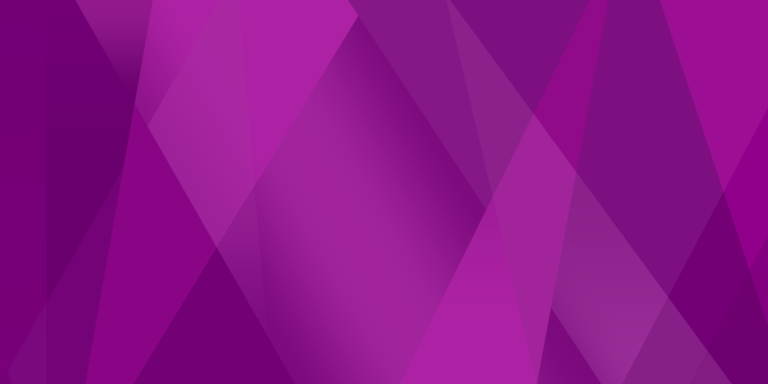
This background is drawn by a Shadertoy shader. Its source:

```glsl
// Overlapping translucent shards in purple and magenta.
// Each straight edge is stored as its x at the top and at the bottom of the
// canvas; shards are products of edge masks, painted over diagonal glows.

// Edges, left to right: x at the top, x at the bottom (canvas width = 1)
const vec2 POST       = vec2(0.059, 0.061);
const vec2 BAND_LEFT  = vec2(0.098, 0.384);
const vec2 PANEL_LEFT = vec2(0.199, 0.111);
const vec2 FAR_SLOPE  = vec2(0.286, 0.000);
const vec2 SLIVER     = vec2(0.310, 0.354);
const vec2 PANEL_RIGHT= vec2(0.479, 0.174);
const vec2 BAND_RIGHT = vec2(0.453, 0.783);
const vec2 VEIL_LEFT  = vec2(0.581, 0.699);
const vec2 VEIL_RIGHT = vec2(0.586, 0.953);
const vec2 BEAM_LEFT  = vec2(0.768, 0.521);
const vec2 BEAM_RIGHT = vec2(0.792, 0.699);
const vec2 CORNER     = vec2(0.859, 1.025);
const vec2 FOOT       = vec2(1.074, 0.810);
const vec2 FOOT_INNER = vec2(1.160, 0.898);
const vec2 NOTCH      = vec2(-0.160, 0.016);

const vec3 PLUM    = vec3(0.45, 0.00, 0.46);
const vec3 DEEP    = vec3(0.415, 0.00, 0.43);
const vec3 VIOLET  = vec3(0.49, 0.06, 0.50);
const vec3 MAUVE   = vec3(0.55, 0.13, 0.55);
const vec3 MAGENTA = vec3(0.54, 0.02, 0.52);
const vec3 ORCHID  = vec3(0.63, 0.14, 0.61);
const vec3 BRIGHT  = vec3(0.68, 0.135, 0.645);

// Signed horizontal distance from an edge, positive to its right
float across(vec2 p, vec2 edge) {
    return p.x - mix(edge.y, edge.x, p.y);
}

float rightOf(vec2 p, vec2 edge) {
    float soft = 1.0 / iResolution.x;
    return smoothstep(-soft, soft, across(p, edge));
}

float leftOf(vec2 p, vec2 edge) {
    return 1.0 - rightOf(p, edge);
}

float between(vec2 p, vec2 a, vec2 b) {
    return rightOf(p, a) * leftOf(p, b);
}

// Left side: dark ground and the magenta panel
vec3 leftShards(vec2 p) {
    vec3 col = mix(vec3(0.47, 0.0, 0.47), PLUM, p.y);
    vec3 shade = mix(DEEP, PLUM, smoothstep(0.6, 1.0, p.y));
    col = mix(col, shade, rightOf(p, POST));
    col = mix(col, vec3(0.455, 0.01, 0.465), rightOf(p, FAR_SLOPE));
    col += 0.025 * between(p, FAR_SLOPE, POST) * rightOf(p, NOTCH);
    col = mix(col, MAGENTA, between(p, PANEL_LEFT, PANEL_RIGHT));
    return mix(col, PLUM, rightOf(p, PANEL_RIGHT));
}

// Diagonal band: bright along its middle, dark at both rims
vec3 centralBand(vec2 p) {
    float u = across(p, BAND_LEFT);
    float glow = smoothstep(-0.01, 0.16, u) * (1.0 - smoothstep(0.21, 0.39, u));
    vec3 col = mix(vec3(0.485, 0.04, 0.49), ORCHID, glow);

    // Lighter strip crossing the upper left part
    vec3 strip = mix(vec3(0.54, 0.07, 0.53), BRIGHT, smoothstep(-0.03, 0.14, u));
    strip = mix(strip, vec3(0.655, 0.165, 0.63), 0.6 * between(p, FAR_SLOPE, SLIVER));
    vec3 tip = mix(DEEP, vec3(0.57, 0.10, 0.55), smoothstep(0.72, 1.0, p.y));
    strip = mix(strip, tip, leftOf(p, PANEL_LEFT));
    col = mix(col, strip, leftOf(p, PANEL_RIGHT));

    // Thin sliver below the crossing
    vec3 sliver = mix(vec3(0.49, 0.05, 0.50), vec3(0.58, 0.12, 0.57),
                      smoothstep(0.12, 0.5, p.y));
    return mix(col, sliver, between(p, PANEL_RIGHT, SLIVER));
}

// Veil right of the band, crossed by the bright beam
vec3 rightShards(vec2 p, vec3 col) {
    float u = across(p, BAND_LEFT);
    float low = 1.0 - smoothstep(0.0, 0.5, p.y);
    vec3 veil = mix(vec3(0.52, 0.09, 0.525), MAUVE, rightOf(p, VEIL_LEFT));
    veil += 0.05 * low * smoothstep(0.36, 0.47, u);
    veil = mix(veil, VIOLET, 0.5 * low * (1.0 - smoothstep(0.36, 0.43, u)));
    col = mix(col, veil, rightOf(p, BAND_RIGHT));
    col = mix(col, VIOLET, rightOf(p, VEIL_RIGHT));

    // Beam: saturated at the top, glowing where it meets the veil
    vec3 beam = mix(BRIGHT, vec3(0.61, 0.10, 0.585), smoothstep(0.1, 0.65, p.y));
    beam = mix(beam, vec3(0.63, 0.14, 0.605), rightOf(p, VEIL_LEFT));
    beam = mix(beam, vec3(0.565, 0.04, 0.54), rightOf(p, VEIL_RIGHT));
    return mix(col, beam, between(p, BEAM_LEFT, BEAM_RIGHT));
}

// Dark foot and bright triangle at the right border
vec3 cornerShards(vec2 p, vec3 col) {
    vec3 foot = mix(vec3(0.53, 0.12, 0.535), PLUM, rightOf(p, VEIL_RIGHT));
    foot = mix(foot, foot - vec3(0.02, 0.01, 0.02), rightOf(p, FOOT_INNER));
    col = mix(col, foot, rightOf(p, FOOT));
    vec3 corner = mix(vec3(0.61, 0.055, 0.575), vec3(0.57, 0.0, 0.545), rightOf(p, FOOT));
    corner = mix(corner, vec3(0.51, 0.0, 0.50), rightOf(p, FOOT_INNER));
    return mix(col, corner, rightOf(p, CORNER));
}

void mainImage(out vec4 fragColor, in vec2 fragCoord) {
    vec2 p = fragCoord / iResolution.xy;
    vec3 col = mix(leftShards(p), centralBand(p), rightOf(p, BAND_LEFT));
    col = rightShards(p, col);
    col = cornerShards(p, col);
    fragColor = vec4(col, 1.0);
}
```
